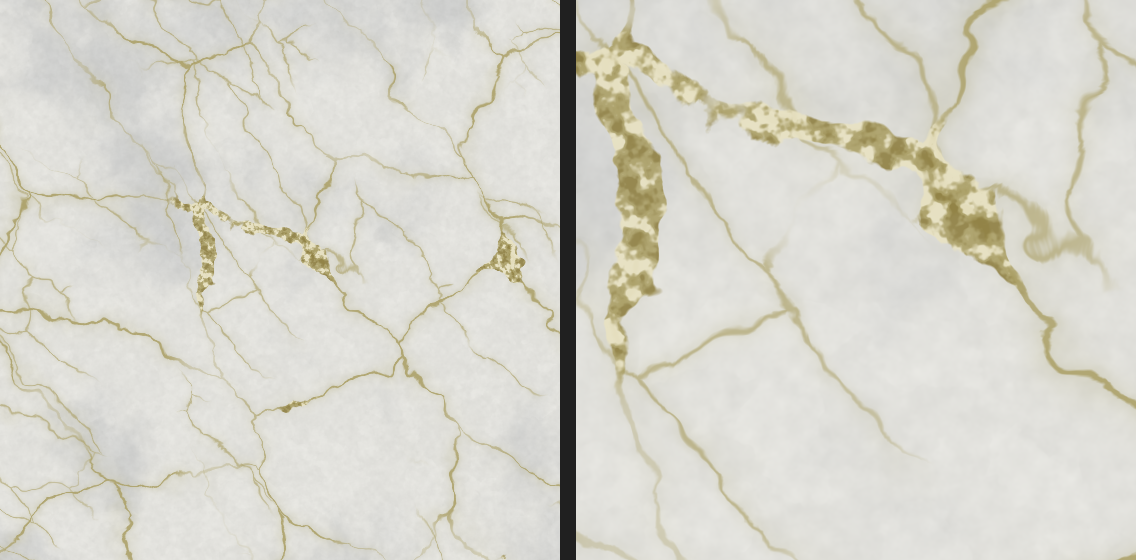
Left: the whole. Right: its middle third, enlarged.
This texture is drawn by a Shadertoy shader. Its source:

```glsl
const vec2 GRAIN_DIR = vec2(0.66, -0.75);
const vec3 PALE_STONE = vec3(0.882, 0.880, 0.862);
const vec3 GREY_STONE = vec3(0.805, 0.808, 0.803);
const vec3 STAIN = vec3(0.770, 0.755, 0.630);
const vec3 GOLD = vec3(0.670, 0.625, 0.400);
const vec3 DARK_GOLD = vec3(0.560, 0.500, 0.260);
const vec3 BRIGHT_GOLD = vec3(0.910, 0.885, 0.760);

float hash(vec2 p) {
    vec3 q = fract(p.xyx * 0.1031);
    q += dot(q, q.yzx + 33.33);
    return fract((q.x + q.y) * q.z);
}

vec2 hash2(vec2 p) {
    return vec2(hash(p + 17.3), hash(p + 71.9));
}

float noise(vec2 p) {
    vec2 cell = floor(p);
    vec2 f = fract(p);
    f = f * f * (3.0 - 2.0 * f);
    float low = mix(hash(cell), hash(cell + vec2(1, 0)), f.x);
    float high = mix(hash(cell + vec2(0, 1)), hash(cell + vec2(1, 1)), f.x);
    return mix(low, high, f.y);
}

float fbm(vec2 p, int octaves) {
    float sum = 0.0, total = 0.0, amplitude = 0.5;
    for (int i = 0; i < octaves; i++) {
        sum += amplitude * noise(p);
        total += amplitude;
        amplitude *= 0.55;
        p = mat2(0.8, 0.6, -0.6, 0.8) * p * 2.03 + 13.7;
    }
    return sum / total;
}

// Coordinates along and across the slanted grain
vec2 toGrain(vec2 p) {
    return vec2(dot(p, GRAIN_DIR), dot(p, vec2(-GRAIN_DIR.y, GRAIN_DIR.x)));
}

vec2 warp(vec2 p, float frequency, float amount) {
    vec2 shift = vec2(fbm(p * frequency, 5), fbm(p * frequency + 41.0, 5));
    return p + amount * (shift - 0.5);
}

// Distance to the nearest border of stretched Voronoi cells, in canvas units
float crackDistance(vec2 p, vec2 scale, float seed) {
    vec2 q = p * scale + seed;
    vec2 cell = floor(q), f = fract(q);
    vec2 nearest = vec2(0.0), nearestId = vec2(0.0);
    float best = 1e3;
    for (int y = -1; y <= 1; y++)
    for (int x = -1; x <= 1; x++) {
        vec2 id = vec2(x, y);
        vec2 r = id + hash2(cell + id) - f;
        if (dot(r, r) < best) {
            best = dot(r, r);
            nearest = r;
            nearestId = id;
        }
    }
    float border = 1e3;
    for (int y = -2; y <= 2; y++)
    for (int x = -2; x <= 2; x++) {
        vec2 id = nearestId + vec2(x, y);
        vec2 r = id + hash2(cell + id) - f;
        vec2 gap = r - nearest;
        if (dot(gap, gap) > 1e-4) {
            vec2 normal = normalize(gap);
            border = min(border, dot(0.5 * (r + nearest), normal) / length(normal * scale));
        }
    }
    return border;
}

float line(float d, float width, float blur) {
    return 1.0 - smoothstep(width - blur, width + blur, d);
}

// Cloudy stone with pale flakes and fine grain
vec3 stone(vec2 p) {
    float cloud = fbm(warp(p, 6.0, 0.12) * 5.0, 6);
    float flakes = smoothstep(0.52, 0.60, fbm(warp(p, 30.0, 0.03) * 26.0, 4));
    float grain = fbm(p * 110.0, 3) - 0.5;
    vec3 color = mix(GREY_STONE, PALE_STONE, smoothstep(0.24, 0.58, cloud));
    return color + 0.012 * flakes + 0.045 * grain;
}

// Speckled metal leaf
vec3 leaf(vec2 p) {
    float speckle = fbm(p * 120.0, 3);
    vec3 color = mix(DARK_GOLD, GOLD, smoothstep(0.25, 0.45, speckle));
    return mix(color, BRIGHT_GOLD, smoothstep(0.46, 0.66, speckle));
}

void mainImage(out vec4 fragColor, in vec2 fragCoord) {
    vec2 uv = fragCoord / iResolution.y;
    float blur = max(0.0012, 0.75 / iResolution.y);
    vec2 bent = warp(warp(uv, 5.0, 0.13), 32.0, 0.018);
    vec2 grain = toGrain(bent);
    vec3 color = stone(uv);

    // Short faint streaks following the grain
    float streak = crackDistance(grain, vec2(4.0, 12.0), 23.0);
    float streakMask = smoothstep(0.53, 0.70, noise(grain * vec2(6.0, 11.0) + 5.0));
    color = mix(color, STAIN, 0.35 * streakMask * exp(-streak / 0.006));
    color = mix(color, GOLD, 0.60 * streakMask * line(streak, 0.0014, blur));

    // Main veins with a soft stain around them
    float vein = crackDistance(grain, vec2(3.0, 4.6), 7.0);
    float strength = mix(0.35, 1.0, smoothstep(0.25, 0.60, noise(uv * 8.0 + 3.0)));
    float width = mix(0.0008, 0.0030, noise(uv * 35.0));
    color = mix(color, STAIN, 0.50 * strength * exp(-vein / 0.009));
    color = mix(color, GOLD, 0.85 * strength * line(vein, width, blur));

    // Ragged leaf patches where veins swell
    float swell = smoothstep(0.75, 0.93, noise(uv * 5.5 + 9.0));
    float patchWidth = 0.034 * swell * fbm(uv * 38.0, 3);
    float patchMask = line(vein, patchWidth, blur) * smoothstep(0.001, 0.005, patchWidth);
    color = mix(color, leaf(uv), 0.9 * patchMask);

    fragColor = vec4(color, 1.0);
}
```
